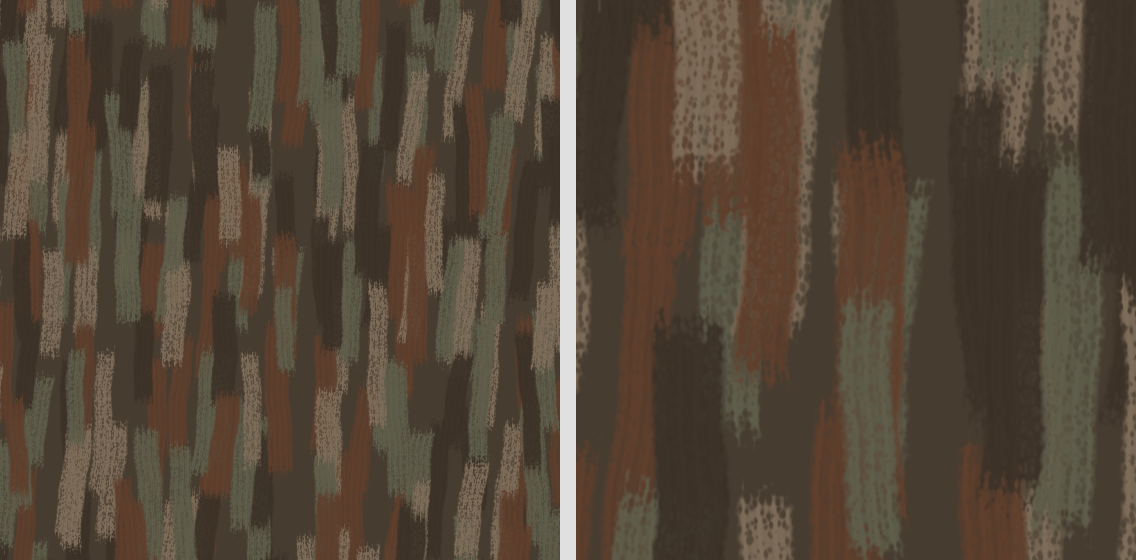
Left: the whole. Right: its middle third, enlarged.
Give the GLSL for this pattern, as a WebGL 1 fragment shader.

```glsl
precision highp float;
// Upright dry-brush strokes in tan, sage, rust and umber on a dark brown ground.
uniform vec2 u_resolution;

float hash(vec2 p) {
  return fract(sin(dot(p, vec2(127.1, 311.7))) * 43758.5453);
}

vec2 hash2(vec2 p) {
  return vec2(hash(p), hash(p + 57.3));
}

// Distance to the nearest scattered point
float cellular(vec2 p) {
  vec2 cell = floor(p), local = fract(p);
  float nearest = 2.0;
  for (int j = -1; j <= 1; j++) {
    for (int i = -1; i <= 1; i++) {
      vec2 o = vec2(float(i), float(j));
      nearest = min(nearest, length(o + hash2(cell + o) - local));
    }
  }
  return nearest;
}

// Streaks left across the width of a brush
float bristles(float x, float seed) {
  return (sin(x * 620.0 + seed) + 0.7 * sin(x * 1410.0 + seed * 2.3)) / 1.7;
}

vec3 paintColor(float index) {
  if (index < 0.5) return vec3(0.365, 0.360, 0.288); // sage
  if (index < 1.5) return vec3(0.232, 0.192, 0.152); // umber
  if (index < 2.5) return vec3(0.485, 0.418, 0.342); // tan
  return vec3(0.368, 0.243, 0.170);                  // rust
}

float paintDryness(float index) {
  if (index < 0.5) return 0.38;
  if (index < 1.5) return 0.16;
  if (index < 2.5) return 0.62;
  return 0.28;
}

// Lays one stroke over the colour below; q is relative to its centre
vec3 paintStroke(vec3 below, vec2 q, vec2 id, float index, float grain) {
  vec2 size = hash2(id + 11.7), bend = hash2(id + 23.1);
  vec2 halfSize = mix(vec2(0.015, 0.080), vec2(0.023, 0.140), size);
  if (abs(q.x) > 0.06 || abs(q.y) > halfSize.y + 0.035) return below;

  // Lean and wobble
  float seed = bend.y * 40.0;
  q.x -= q.y * mix(-0.06, 0.13, bend.x);
  q.x += 0.0025 * sin(q.y * 27.0 + seed) + 0.0010 * sin(q.y * 71.0 + seed * 1.7);

  // Soft sides, ragged ends, flecks where the brush skipped
  float streak = bristles(q.x, seed);
  float side = halfSize.x - abs(q.x) + 0.003 * (grain - 0.5);
  float end = halfSize.y - abs(q.y) + 0.006 * streak + 0.030 * (grain - 0.5);
  float patches = sin(q.y * 43.0 + seed) * sin(q.x * 130.0 + q.y * 19.0);
  float flecks = 1.0 - smoothstep(0.18, 0.50, grain + 0.13 * streak + 0.07 * patches);
  float cover = smoothstep(-0.002, 0.003, side) * smoothstep(-0.005, 0.015, end);
  cover *= 0.97 - paintDryness(index) * flecks;
  return mix(below, paintColor(index) * (1.0 + 0.035 * streak), cover);
}

void main() {
  vec2 p = gl_FragCoord.xy / min(u_resolution.x, u_resolution.y);
  float grain = 0.65 * cellular(p * vec2(250.0, 170.0))
              + 0.35 * cellular(p * vec2(130.0, 75.0) + 9.0);
  vec3 color = vec3(0.278, 0.236, 0.190);

  // Overlapping layers, each with one stroke per grid cell
  vec2 grid = vec2(0.085, 0.33);
  for (int k = 0; k < 5; k++) {
    float layer = float(k);
    vec2 g = p / grid + vec2(0.43, 0.37) * layer + 20.0;
    for (int i = -1; i <= 1; i++) {
      for (int j = -1; j <= 1; j++) {
        vec2 cell = floor(g) + vec2(float(i), float(j));
        vec2 id = cell + layer * vec2(37.0, 71.0);
        vec2 q = (g - cell - hash2(id)) * grid;
        float shift = floor(4.0 * hash(vec2(cell.y, layer + 5.0)));
        color = paintStroke(color, q, id, mod(cell.x + shift, 4.0), grain);
      }
    }
  }
  gl_FragColor = vec4(color, 1.0);
}
```
